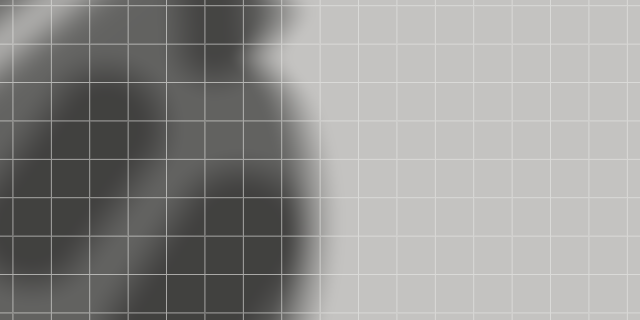
This background is drawn by a Shadertoy shader. Its source:

```glsl
// Distance to a segment, measured from its rounded outline
float capsule(vec2 p, vec2 a, vec2 b, float radius) {
    vec2 ab = b - a;
    float t = clamp(dot(p - a, ab) / dot(ab, ab), 0.0, 1.0);
    return length(p - a - ab * t) - radius;
}

// Blurred coverage of a shape
float soft(float dist, float blur) {
    return 1.0 - smoothstep(-blur, blur, dist);
}

// Thin square grid, antialiased by the pixel size
float grid(vec2 p, float pixel) {
    const float cell = 0.12;
    vec2 d = abs(fract((p - vec2(0.0404, 0.0221)) / cell + 0.5) - 0.5) * cell;
    return clamp((0.0014 - min(d.x, d.y)) / pixel + 0.5, 0.0, 1.0);
}

void mainImage(out vec4 fragColor, in vec2 fragCoord) {
    vec2 p = fragCoord / iResolution.y;
    vec3 paper = vec3(0.767, 0.763, 0.755);
    vec3 smoke = vec3(0.385, 0.385, 0.378);
    vec3 charcoal = vec3(0.255, 0.253, 0.248);
    vec3 lineColor = vec3(0.91, 0.91, 0.90);

    // Diagonal light streak in the upper left corner
    float across = dot(p - vec2(0.0, 0.86), vec2(-0.62, 0.78));
    vec3 color = mix(smoke, paper, 0.72 * exp(-pow(across / 0.085, 2.0)));

    // Dark blurred masses
    float left = soft(capsule(p, vec2(0.33, 0.60), vec2(0.10, 0.29), 0.175), 0.085);
    float lower = soft(capsule(p, vec2(0.755, 0.26), vec2(0.54, -0.06), 0.205), 0.085);
    float upper = soft(capsule(p, vec2(0.66, 1.06), vec2(0.67, 0.86), 0.105), 0.085);
    float dark = 1.0 - (1.0 - left) * (1.0 - lower) * (1.0 - 0.88 * upper);
    color = mix(color, charcoal, dark);

    // Curved, notched boundary fading into the pale side
    float edge = 0.975 - 0.5 * pow(p.y - 0.3, 2.0)
               - 0.035 * exp(-pow((p.y - 0.81) / 0.08, 2.0))
               + 0.14 * smoothstep(0.8, 1.0, p.y);
    color = mix(color, paper, smoothstep(edge - 0.10, edge + 0.11, p.x));

    // Grid overlay
    color = mix(color, lineColor, 0.68 * grid(p, 1.0 / iResolution.y));
    fragColor = vec4(color, 1.0);
}
```
